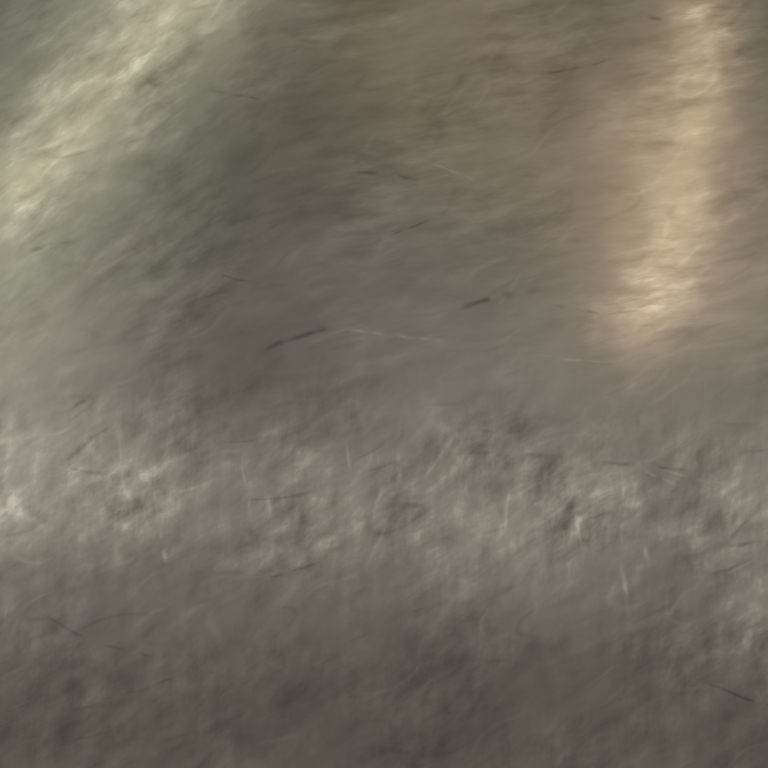
Write a WebGL 1 fragment shader that draws this texture.

```glsl
precision highp float;
// Worn, brushed metal sheet under two blurred lamps: a cool glow at upper left, a warm streak at right.
// Soft capsule lights lie over a vertical tone ramp, broken up by fine stretched
// gradient noise, gated crease lines, worn patches and scattered curved scratches.
uniform vec2 u_resolution;

#define GRAIN 0.085         // grain contrast on polished metal
#define WEAR_GRAIN 0.20     // extra grain contrast in lit and worn areas
#define CLOUD 0.07          // contrast of broad tarnish
#define CREASE 0.045        // contrast of short wispy scuffs
#define SCRATCH_COUNT 36
#define UPRIGHT_COUNT 14    // scratches that stand upright in the worn belt
#define SCRATCH_WIDTH 0.0022
#define SEED 4.6

const vec3 BOTTOM_TONE = vec3(0.350, 0.325, 0.297);
const vec3 BELT_TONE = vec3(0.432, 0.414, 0.380);
const vec3 TOP_TONE = vec3(0.362, 0.350, 0.312);
const vec3 COOL_HALO = vec3(0.165, 0.175, 0.145);
const vec3 COOL_CORE = vec3(0.165, 0.148, 0.110);
const vec3 WARM_HAZE = vec3(0.105, 0.076, 0.046);
const vec3 WARM_CORE = vec3(0.165, 0.150, 0.115);
const vec3 WORN_SHEEN = vec3(0.105, 0.100, 0.091);

vec2 hash2(vec2 p) {
  vec3 q = fract(vec3(p.xyx) * vec3(0.1031, 0.1030, 0.0973));
  q += dot(q, q.yzx + 33.33);
  return fract((q.xx + q.yz) * q.zy);
}
float corner(vec2 cell, vec2 offset) {
  float a = 6.2832 * hash2(cell).x;
  return dot(vec2(cos(a), sin(a)), offset);
}
float gradientNoise(vec2 p) {
  vec2 i = floor(p), f = fract(p), e = vec2(0.0, 1.0);
  vec2 u = f * f * f * (f * (f * 6.0 - 15.0) + 10.0);
  float low = mix(corner(i, f), corner(i + e.yx, f - e.yx), u.x);
  float high = mix(corner(i + e.xy, f - e.xy), corner(i + e.yy, f - e.yy), u.x);
  return mix(low, high, u.y);
}
float fbm(vec2 p) {
  float sum = 0.0, amp = 0.6;
  for (int i = 0; i < 4; i++) {
    sum += amp * gradientNoise(p);
    p = p * 2.03 + 17.7;
    amp *= 0.6;
  }
  return sum;
}
// Coordinates along and across a direction.
vec2 turn(vec2 p, float angle) {
  vec2 d = vec2(cos(angle), sin(angle));
  return vec2(dot(p, d), dot(p, vec2(-d.y, d.x)));
}
float brushed(vec2 p, float angle, vec2 scale) {
  return fbm(turn(p, angle) * scale + 40.0);
}
// Thin zero lines of stretched noise, cut into short pieces by a second noise.
float creases(vec2 p, float angle, vec2 scale) {
  float n = gradientNoise(turn(p, angle) * scale + 71.0) / 0.055;
  return exp(-n * n) * smoothstep(0.02, 0.35, gradientNoise(p * 13.0 + scale));
}
// Gaussian falloff around the segment a-b.
float glow(vec2 p, vec2 a, vec2 b, float width) {
  vec2 ab = b - a;
  float t = clamp(dot(p - a, ab) / dot(ab, ab), 0.0, 1.0);
  vec2 d = (p - a - ab * t) / width;
  return exp(-dot(d, d));
}
// Sum of bright (+) and dark (-) curved scratches.
float scratches(vec2 p) {
  float sum = 0.0;
  for (int i = 0; i < SCRATCH_COUNT; i++) {
    float id = float(i);
    vec2 place = hash2(vec2(id * 3.1, SEED));
    vec2 shape = hash2(vec2(id * 5.7 + 2.0, SEED + 11.0));
    vec2 look = hash2(vec2(id * 7.9 + 5.0, SEED + 23.0));
    bool upright = i < UPRIGHT_COUNT;
    vec2 center = upright ? vec2(0.15, 0.22) + place * vec2(0.72, 0.2) : place;
    float angle = upright ? 1.4 + 0.4 * shape.x : shape.x * 0.9 - 0.4;
    float halfLength = upright ? 0.025 + 0.04 * shape.y : 0.03 + 0.09 * shape.y;
    float tone = upright ? 0.10 : (look.x > 0.5 ? 0.08 : -0.10);
    vec2 q = turn(p - center, angle);
    q.y += (look.y - 0.5) * 4.0 * q.x * q.x;
    float line = exp(-pow(q.y / (SCRATCH_WIDTH * (0.6 + look.y)), 2.0));
    float taper = 1.0 - smoothstep(0.2, 1.0, abs(q.x) / halfLength);
    float skips = smoothstep(-0.3, 0.25, gradientNoise(p * 45.0 + id));
    sum += tone * line * taper * skips * (0.4 + 0.6 * look.y);
  }
  return sum;
}

void main() {
  vec2 p = gl_FragCoord.xy / u_resolution;
  vec2 drift = vec2(fbm(p * 6.0), fbm(p * 6.0 + 31.0));
  vec2 w = p + 0.04 * drift, g = p + 0.012 * drift;
  // Lamp reflections, worn patches and the dark gap between the lamps
  float coolHalo = glow(w, vec2(0.22, 1.05), vec2(-0.02, 0.68), 0.17);
  float coolCore = glow(w, vec2(0.26, 1.03), vec2(0.03, 0.76), 0.062);
  float haze = glow(w, vec2(0.64, 0.95), vec2(0.90, 0.72), 0.22);
  float warmHalo = glow(w, vec2(0.92, 1.05), vec2(0.845, 0.60), 0.09);
  float warmCore = glow(w, vec2(0.928, 1.05), vec2(0.85, 0.60), 0.045);
  float worn = glow(w, vec2(-0.02, 0.36), vec2(0.14, 0.36), 0.12)
    + 0.7 * glow(w, vec2(0.40, 0.34), vec2(0.78, 0.33), 0.10)
    + 0.85 * glow(w, vec2(1.0, 0.34), vec2(0.98, 0.24), 0.09);
  float edgeSheen = glow(w, vec2(0.0, 0.62), vec2(0.0, 0.46), 0.16);
  float gap = glow(w, vec2(0.46, 1.0), vec2(0.30, 0.52), 0.12);
  // Tone of the sheet
  vec3 color = mix(BOTTOM_TONE, BELT_TONE, smoothstep(0.02, 0.38, w.y));
  color = mix(color, TOP_TONE, smoothstep(0.48, 0.85, w.y + 0.25 * (0.4 - w.x)));
  color += COOL_HALO * coolHalo + COOL_CORE * coolCore - 0.035 * gap;
  color += WARM_HAZE * (haze + 0.75 * warmHalo) + WARM_CORE * warmCore + WORN_SHEEN * (worn + 0.5 * edgeSheen);
  // Fine grain whose direction changes from top to belt
  float upper = mix(brushed(g, 0.62, vec2(15.0, 40.0)), brushed(g, 0.2, vec2(13.0, 44.0)), smoothstep(0.2, 0.5, p.x));
  float lower = 0.7 * brushed(g, 0.62, vec2(17.0, 38.0)) + 0.5 * brushed(g, 1.5, vec2(13.0, 38.0));
  float grain = mix(lower, upper, smoothstep(0.42, 0.62, p.y));
  float wear = clamp(worn + 0.6 * coolCore + 0.15 * coolHalo + 0.65 * warmCore, 0.0, 1.0);
  float patches = 0.55 + 0.8 * smoothstep(-0.2, 0.3, fbm(p * 6.0 + 63.0));
  float detail = grain * patches * (GRAIN + WEAR_GRAIN * wear) + 0.05 * wear * smoothstep(0.12, 0.42, grain);
  detail += CREASE * (0.4 + wear) * (creases(g, 0.6, vec2(9.0, 22.0)) - creases(g, 0.35, vec2(8.0, 25.0)));
  detail += CLOUD * fbm(turn(p, 0.5) * vec2(3.0, 6.0) + 9.0) + scratches(g);
  gl_FragColor = vec4(clamp(color + detail * vec3(1.0, 0.97, 0.90), 0.0, 1.0), 1.0);
}
```
